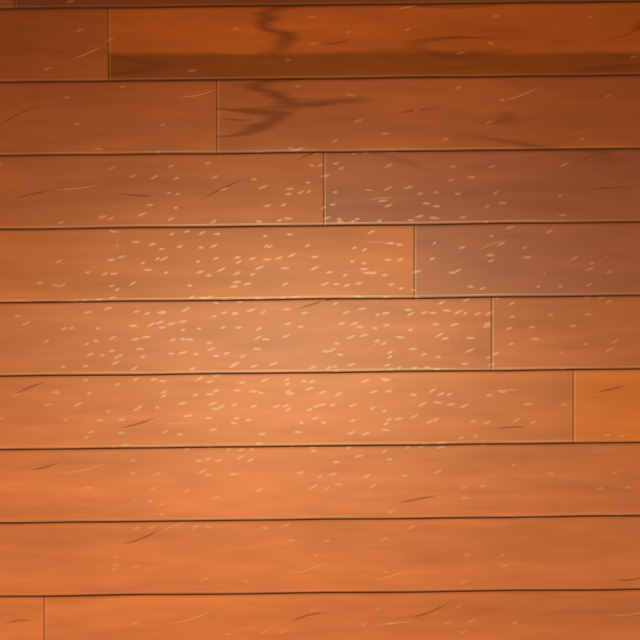
Reproduce this texture procedurally as a Shadertoy shader.

```glsl
// Warm, worn hardwood floor: staggered, slightly tilted planks under a soft pool of light.

const float ROW_PITCH = 0.1147;      // plank width
const float ROW_ORIGIN = 0.068;      // height of the lowest seam
const float TILT = 0.0113;           // rise of the seams across the canvas
const float PLANK_LENGTH = 1.314;
const float FIRST_JOINT = 0.19;      // end joint in the top full row
const float JOINT_STEP = 0.146;      // shift of the joint per row downwards
const float TOP_ROW = 7.0;
const float SEAM_HALF = 0.0011;
const float JOINT_HALF = 0.0009;
const vec2 GLOW_CENTRE = vec2(0.46, 0.48);
const vec2 GLOW_SIZE = vec2(0.40, 0.27);

const vec3 FAR_WOOD = vec3(0.56, 0.25, 0.09);
const vec3 NEAR_WOOD = vec3(0.80, 0.42, 0.21);
const vec3 GLOW_COLOUR = vec3(0.15, 0.20, 0.19);
const vec3 BROWN_TINT = vec3(0.91, 0.95, 1.20);
const vec3 ORANGE_TINT = vec3(1.08, 1.06, 0.85);
const vec3 SEAM_COLOUR = vec3(0.27, 0.11, 0.04);
const vec3 VEIN_COLOUR = vec3(0.36, 0.15, 0.06);
const vec3 SHINE_COLOUR = vec3(1.0, 0.82, 0.59);

vec2 hash2(vec2 p) {
    vec3 q = fract(p.xyx * vec3(0.1031, 0.1030, 0.0973));
    q += dot(q, q.yzx + 33.33);
    return fract((q.xx + q.yz) * q.zy);
}

float cornerSlope(vec2 cell, vec2 offset) {
    float angle = 6.2832 * hash2(cell).x;
    return dot(vec2(cos(angle), sin(angle)), offset);
}

float gradientNoise(vec2 p) {
    vec2 i = floor(p), f = p - i;
    vec2 u = f * f * f * (f * (f * 6.0 - 15.0) + 10.0);
    vec2 e = vec2(1.0, 0.0);
    float low = mix(cornerSlope(i, f), cornerSlope(i + e, f - e), u.x);
    float high = mix(cornerSlope(i + e.yx, f - e.yx), cornerSlope(i + 1.0, f - 1.0), u.x);
    return mix(low, high, u.y);
}

float fbm(vec2 p) {
    float sum = 0.0, gain = 0.6;
    for (int i = 0; i < 4; i++) {
        sum += gain * gradientNoise(p);
        p = p * 2.03 + 17.1;
        gain *= 0.5;
    }
    return sum;
}

float line(float dist, float halfWidth, float soft) {
    return 1.0 - smoothstep(halfWidth - soft, halfWidth + soft, abs(dist));
}

// Short tilted dents, at most one per cell; density is the chance of a dent.
float flecks(vec2 p, vec2 cellSize, vec2 size, float density, float soft) {
    vec2 cell = floor(p / cellSize);
    vec2 pick = hash2(cell + 41.0), shift = hash2(cell + 97.0);
    vec2 d = p - (cell + 0.3 + 0.4 * shift) * cellSize;
    d.y -= d.x * (0.6 * pick.y - 0.1) + 12.0 * d.x * d.x * (shift.x - 0.5);
    float taper = 1.0 - smoothstep(0.2, 1.0, abs(d.x) / (size.x * (0.5 + 0.5 * shift.y)));
    return step(pick.x, density) * taper * line(d.y, size.y * taper, soft);
}

void mainImage(out vec4 fragColor, in vec2 fragCoord) {
    vec2 p = fragCoord / iResolution.xy;
    float soft = 0.8 / min(iResolution.x, iResolution.y);

    // Plank layout
    float wobble = 0.0012 * gradientNoise(vec2(p.x * 7.0, floor(p.y * 9.0)));
    float v = (p.y - TILT * p.x + wobble - ROW_ORIGIN) / ROW_PITCH;
    float row = floor(v), across = v - row, k = TOP_ROW - row;
    float joint = FIRST_JOINT + JOINT_STEP * k + 0.025 * sin(1.1 * k - 1.0);
    float s = (p.x - joint) / PLANK_LENGTH;
    float plank = floor(s);
    float jointDist = (s - floor(s + 0.5)) * PLANK_LENGTH;
    float seamDist = (v - floor(v + 0.5)) * ROW_PITCH;
    vec2 seed = hash2(vec2(row + 20.0, plank + 9.0)) * 40.0;

    // Light
    vec2 g = (p - GLOW_CENTRE) / GLOW_SIZE;
    float glow = exp(-dot(g, g));
    vec3 col = mix(FAR_WOOD, NEAR_WOOD, 1.0 - smoothstep(0.12, 1.05, p.y));
    col *= 1.0 - 0.09 * smoothstep(0.55, 1.0, p.x);
    col *= 1.0 - 0.12 * smoothstep(0.4, 0.0, p.x) * smoothstep(0.4, 1.0, p.y);

    // Tone of each plank
    float cycle = 0.5 + 0.5 * cos(1.2566 * k);
    float tone = plank > -0.5 ? cycle * cycle : 0.35 + 0.3 * fract(seed.x);
    col *= mix(BROWN_TINT, ORANGE_TINT, tone);

    // Grain, a dark band and wavy veins in the far planks
    float figure = fbm(vec2(p.x * 2.5, v * 1.8) + seed);
    float fibre = fbm(vec2(p.x * 9.0, v * 7.0) + seed.yx);
    col *= 1.0 + 0.16 * figure + 0.09 * fibre;
    float far = smoothstep(0.70, 0.82, p.y) * step(-0.5, plank);
    float band = far * step(TOP_ROW, row) * (1.0 - smoothstep(0.28, 0.38, across + 0.2 * figure));
    col *= 1.0 - 0.23 * band;
    float warp = gradientNoise(vec2(p.x * 3.0, v * 2.2) + seed + 5.0);
    float vein = 1.0 - smoothstep(0.0, 0.09, abs(warp + 0.12 * fibre));
    vein *= smoothstep(-0.15, 0.3, gradientNoise(vec2(p.x * 4.0, v) + seed.yx));
    col = mix(col, VEIN_COLOUR, 0.6 * far * vein);
    col += GLOW_COLOUR * glow;

    // Wear: bright dents near the light, sparse long scratches, a few dark cuts
    float reach = smoothstep(0.05, 0.9, glow);
    float dents = 0.0;
    for (int i = 0; i < 3; i++) {
        vec2 offset = vec2(0.37, 0.213) * float(i);
        dents += flecks(p + offset, vec2(0.039, 0.021), vec2(0.012, 0.0020), 0.03 + 0.45 * reach, soft);
    }
    float scratch = flecks(p + 0.31, vec2(0.17, 0.075), vec2(0.06, 0.0011), 0.22, soft);
    float cut = flecks(p + 0.77, vec2(0.15, 0.06), vec2(0.06, 0.0016), 0.20, soft);
    col = mix(col, SHINE_COLOUR, min(dents, 1.0) * (0.14 + 0.36 * reach) + 0.2 * scratch);
    col = mix(col, VEIN_COLOUR, 0.3 * cut);

    // Joints and seams with a lit lip
    float worn = 0.5 + 0.5 * gradientNoise(vec2(p.x * 14.0, row * 3.7));
    col = mix(col, SEAM_COLOUR, 0.38 * line(jointDist, JOINT_HALF, soft));
    col = mix(col, SHINE_COLOUR, (0.08 + 0.6 * glow * worn) * line(jointDist - 0.003, 0.001, soft));
    float lip = line(seamDist - 0.0038, 0.0014, soft);
    col = mix(col, SHINE_COLOUR, lip * (0.08 + 0.9 * glow * worn));
    col *= 1.0 - 0.16 * line(seamDist, 0.003, 0.003);
    col = mix(col, SEAM_COLOUR, (0.6 + 0.3 * worn) * line(seamDist, SEAM_HALF, soft));

    fragColor = vec4(clamp(col, 0.0, 1.0), 1.0);
}
```
